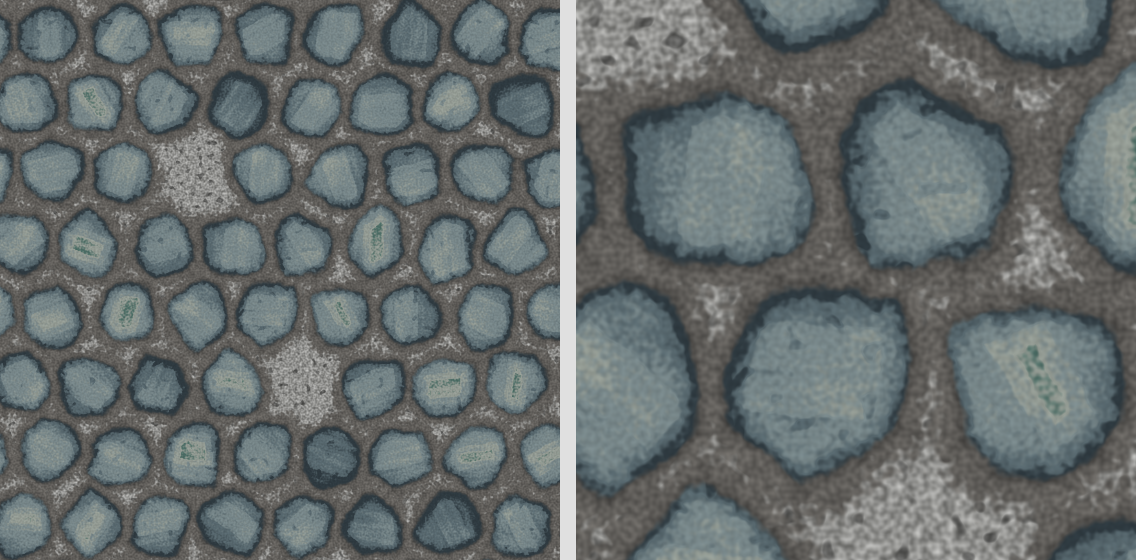
Left: the whole. Right: its middle third, enlarged.
Give the GLSL for this texture, as a Shadertoy shader.

```glsl
// Rows of rounded blue-grey agate cobbles set in brown-grey mortar with pale gritty gaps.

float hash(vec2 p) {
    vec3 h = fract(p.xyx * 0.1031);
    h += dot(h, h.yzx + 33.33);
    return fract((h.x + h.y) * h.z);
}

vec2 direction(float angle) { return vec2(cos(angle), sin(angle)); }

float cornerSlope(vec2 cell, vec2 offset) {
    return dot(direction(6.2832 * hash(cell)), offset);
}

// Gradient noise, roughly -0.6 to 0.6
float noise(vec2 p) {
    vec2 c = floor(p), f = p - c;
    vec2 u = f * f * f * (f * (f * 6.0 - 15.0) + 10.0);
    vec2 x = vec2(1, 0), y = vec2(0, 1);
    return mix(mix(cornerSlope(c, f), cornerSlope(c + x, f - x), u.x),
               mix(cornerSlope(c + y, f - y), cornerSlope(c + 1.0, f - 1.0), u.x), u.y);
}

float smoothMax(float a, float b, float k) {
    float h = max(k - abs(a - b), 0.0) / k;
    return max(a, b) + h * h * k * 0.25;
}

// Irregular seven-sided pebble; rounding softens its corners
float pebble(vec2 q, vec2 id, float rounding) {
    float d = -1.0;
    for (int i = 0; i < 7; i++) {
        vec2 seed = id + vec2(17.0, 31.0) * float(i + 1);
        float angle = (float(i) + 0.7 * hash(seed)) * 0.8976;
        float side = dot(q, direction(angle)) - 0.385 - 0.09 * hash(seed + 5.0);
        d = smoothMax(d, side, rounding);
    }
    return d;
}

vec3 mortar(vec2 p, float d) {
    float grain = noise(p * 32.0);
    vec3 brown = vec3(0.38, 0.37, 0.355) * (1.0 + 0.28 * grain + 0.15 * noise(p * 9.0));
    brown *= mix(0.82, 1.0, smoothstep(0.0, 0.06, d));
    vec3 grit = vec3(0.57, 0.57, 0.56) + 0.22 * grain + 0.16 * noise(p * 17.0);
    grit *= 1.0 - 0.35 * smoothstep(0.2, 0.42, noise(p * 11.0 + 40.0));
    float ragged = d + 0.12 * noise(p * 3.0) + 0.13 * noise(p * 20.0 + 9.0);
    return mix(brown, grit, smoothstep(0.1, 0.21, ragged));
}

vec3 agate(vec2 p, vec2 q, vec2 id, float d) {
    float depth = -d;
    vec2 axis = direction(6.2832 * hash(id + 61.0));
    vec2 along = vec2(-axis.y, axis.x);
    float tone = hash(id + 83.0);

    // Flat facet: an inset pebble cut by a strip
    float strip = abs(dot(q, axis) - 0.16 * (hash(id + 71.0) - 0.5)) - 0.15 - 0.12 * hash(id + 77.0);
    float facet = -max(pebble(q, id, 0.01) + 0.1, strip) + 0.03 * noise(p * 5.0);

    // Height picks the colour band
    float h = 0.36 * smoothstep(0.0, 0.08, depth + 0.04 * noise(p * 15.0));
    h += 0.13 * smoothstep(0.05, 0.17, depth);
    h += 0.15 * smoothstep(0.0, 0.025, facet);
    h += 0.28 * smoothstep(0.09, 0.13, facet) * smoothstep(0.55, 0.9, tone);
    h += 0.3 * dot(q, direction(6.2832 * hash(id + 91.0)));
    h += 0.18 * (tone - 0.45) - 0.18 * smoothstep(0.25, 0.05, tone);

    // Strata, pits and grain
    h += 0.13 * noise(vec2(dot(q, axis) * 15.0, dot(q, along) * 2.0) + id * 7.0);
    h += 0.12 * noise(p * 4.0) + 0.16 * noise(p * 31.0 + 3.0);
    h -= 0.2 * smoothstep(0.28, 0.45, noise(p * 8.0 + 20.0)) * step(0.55, hash(id + 97.0));

    vec3 col = mix(vec3(0.18, 0.225, 0.25), vec3(0.34, 0.405, 0.43), smoothstep(0.02, 0.32, h));
    col = mix(col, vec3(0.465, 0.525, 0.535), smoothstep(0.32, 0.58, h));
    col = mix(col, vec3(0.575, 0.605, 0.575), smoothstep(0.6, 0.85, h));
    col = mix(col, vec3(0.29, 0.42, 0.39), smoothstep(0.93, 1.15, h));
    return col * (1.0 + 0.12 * noise(p * 33.0 + 70.0));
}

void mainImage(out vec4 fragColor, in vec2 fragCoord) {
    // Eight rows of stones over the canvas height
    vec2 p = fragCoord / iResolution.y * 8.0;
    float pixel = 8.0 / iResolution.y;

    // Nearest and second nearest stone
    float nearest = 1.0, second = 1.0;
    vec2 local = vec2(0), stoneId = vec2(0);
    for (int j = -1; j <= 1; j++) {
        float row = floor(p.y) + float(j);
        float shift = fract(row * 0.5) + 0.4 * hash(vec2(row, 7.0));
        for (int i = -1; i <= 1; i++) {
            vec2 id = vec2(floor(p.x / 1.02 + shift) + float(i), row);
            // A few stones are missing
            if (mod(id.x + 11.0 * id.y, 32.0) == 26.0) continue;
            vec2 jitter = 0.1 * (vec2(hash(id + 11.0), hash(id + 23.0)) - 0.5);
            vec2 q = p - (id + 0.5 - vec2(shift, 0.0) + jitter) * vec2(1.02, 1.0);
            float d = pebble(q, id, 0.12);
            if (d < nearest) {
                second = nearest;
                nearest = d;
                local = q;
                stoneId = id;
            } else second = min(second, d);
        }
    }

    // Keep a mortar joint between neighbours and roughen the outline
    float d = max(nearest, 0.07 - 0.5 * (second - nearest));
    d += 0.06 * noise(p * 2.5) + 0.025 * noise(p * 9.0) + 0.015 * noise(p * 24.0);

    float edge = smoothstep(-0.012 - pixel, 0.012 + pixel, d);
    vec3 col = mix(agate(p, local, stoneId, d), mortar(p, d), edge);
    fragColor = vec4(col, 1.0);
}
```
